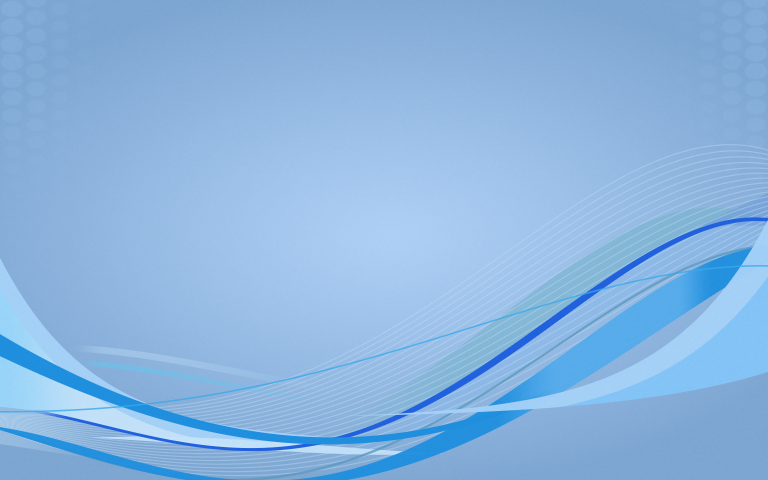
Write a Shadertoy shader that draws this background.

```glsl
// Soft blue backdrop with sweeping translucent ribbons, wings and fine wave lines.
// Each ribbon edge is a quartic height curve through five evenly spaced knots;
// shapes are painted back to front with edges smoothed by screen derivatives.

#define GLOW_CENTER vec2(0.51, 0.51)
#define MESH_LINES 22.0
#define MESH_OPACITY 0.38
#define DOT_GRID vec2(32.0, 27.0)
#define DOT_OPACITY 0.32
#define GRAIN 0.008

const vec3 GLOW = vec3(0.68, 0.81, 0.96);
const vec3 HAZE = vec3(0.49, 0.65, 0.82);
const vec3 PALE = vec3(0.77, 0.89, 0.98);
const vec3 ICE = vec3(0.65, 0.82, 0.97);
const vec3 SKY = vec3(0.49, 0.76, 0.97);
const vec3 AZURE = vec3(0.12, 0.56, 0.87);
const vec3 ROYAL = vec3(0.13, 0.38, 0.87);
const vec3 TEAL = vec3(0.47, 0.70, 0.80);

float hash(vec2 p) {
    vec3 q = fract(p.xyx * 0.1031);
    q += dot(q, q.yzx + 33.33);
    return fract((q.x + q.y) * q.z);
}

// Newton interpolation through heights a..e at x = 0, 1/4, 1/2, 3/4, 1
float curve(float x, float a, float b, float c, float d, float e) {
    float t = 4.0 * x;
    float k2 = t * (t - 1.0) / 2.0;
    float k3 = k2 * (t - 2.0) / 3.0;
    float k4 = k3 * (t - 3.0) / 4.0;
    return a + t * (b - a) + k2 * (c - 2.0 * b + a)
        + k3 * (d - 3.0 * c + 3.0 * b - a)
        + k4 * (e - 4.0 * d + 6.0 * c - 4.0 * b + a);
}

float slope(float d) { return max(length(vec2(dFdx(d), dFdy(d))), 1e-5); }
float fill(float d) { return clamp(0.5 + d / slope(d), 0.0, 1.0); }
float stroke(float d, float halfWidth) {
    return clamp(0.5 + (halfWidth - abs(d)) / slope(d), 0.0, 1.0);
}
float band(float y, float low, float high) { return fill(y - low) * fill(high - y); }

// Rows of shrinking ovals in the upper corners
float cornerDots(vec2 uv) {
    vec2 g = uv * DOT_GRID;
    g.y += 0.5 * mod(floor(g.x), 2.0);
    vec2 center = (floor(g) + 0.5) / DOT_GRID;
    float size = smoothstep(0.7, 1.0, abs(2.0 * center.x - 1.0))
        * smoothstep(0.5, 0.9, center.y);
    float r = length(fract(g) - 0.5);
    return size * (1.0 - smoothstep(-0.06, 0.06, r - 0.25 - 0.22 * size));
}

void mainImage(out vec4 fragColor, in vec2 fragCoord) {
    vec2 uv = fragCoord / iResolution.xy;
    float x = uv.x, y = uv.y;

    // Radial backdrop
    float r = length((uv - GLOW_CENTER) * vec2(1.65, 1.9));
    vec3 col = mix(GLOW, HAZE, pow(min(r, 1.0), 1.15));
    col = mix(col, vec3(0.57, 0.74, 0.90), DOT_OPACITY * cornerDots(uv));

    // Teal veil above the royal line, with a paler veil below it
    float royal = curve(x, 0.152, 0.073, 0.119, 0.367, 0.542);
    float veilTop = curve(x, 0.083, 0.03, 0.17, 0.455, 0.54);
    float tealLine = curve(x, 0.108, 0.004, 0.069, 0.306, 0.4875);
    float fadeIn = smoothstep(0.4, 0.62, x);
    col = mix(col, TEAL, 0.62 * fadeIn * band(y, royal, veilTop));
    col = mix(col, vec3(0.54, 0.72, 0.91), 0.6 * fadeIn * band(y, tealLine, royal));
    col = mix(col, vec3(0.43, 0.61, 0.85), 0.55 * band(y, 0.53, 0.53 + 0.75 * (x - 0.91)));

    // Fan of fine pale lines
    float meshTop = curve(x, 0.142, 0.163, 0.313, 0.582, 0.692);
    float meshLow = curve(x, 0.104, 0.01, 0.042, 0.208, 0.479);
    float span = meshTop - meshLow;
    float k = MESH_LINES * (meshTop - y) / span;
    float inside = step(0.0, k) * step(k, MESH_LINES);
    float wire = clamp(0.5 + (0.0012 * MESH_LINES / span - abs(fract(k) - 0.5)) / slope(k), 0.0, 1.0);
    col = mix(col, PALE, MESH_OPACITY * inside * wire);

    // Wisps rising out of the left wing
    float wisp = curve(x, 0.24, 0.213, 0.14, 0.10, 0.06);
    float wispFade = smoothstep(0.09, 0.14, x) * (1.0 - smoothstep(0.18, 0.46, x));
    col = mix(col, vec3(0.42, 0.76, 0.92), 0.7 * wispFade * stroke(y - wisp, 0.005));
    col = mix(col, PALE, 0.35 * wispFade * stroke(y - wisp - 0.03, 0.007));

    // Left wing with a cyan core, and the pale crescent below it
    float leftEdge = 0.463 - 0.385 * (1.0 - exp(-8.1 * x));
    float leftWing = band(y, royal, leftEdge) * (1.0 - smoothstep(0.4, 0.44, x));
    float core = 0.40 - 0.36 * (1.0 - exp(-8.0 * x));
    vec3 wingColor = mix(ICE, mix(vec3(0.60, 0.84, 0.98), PALE, smoothstep(0.0, 0.12, x)), fill(core - y));
    col = mix(col, wingColor, 0.95 * leftWing);
    float lens = clamp((x - 0.12) * (0.575 - x) / 0.052, 0.0, 1.0);
    float crescent = mix(0.088, 0.055, smoothstep(0.12, 0.575, x));
    col = mix(col, PALE, 0.9 * step(0.001, lens) * stroke(y - crescent, 0.009 * lens));
    col = mix(col, PALE, 0.35 * (1.0 - smoothstep(0.0, 0.16, x)) * band(y, 0.075 - 0.25 * x, royal));

    // Long ribbons and lines
    float ribbonTop = curve(x, 0.11, 0.0125, 0.044, 0.281, 0.488);
    float ribbonLow = curve(x, 0.104, -0.002, 0.017, 0.2, 0.455);
    float lightPart = smoothstep(0.64, 0.73, x) * (1.0 - smoothstep(0.88, 0.93, x));
    col = mix(col, vec3(0.36, 0.60, 0.74), 0.8 * stroke(y - tealLine, 0.0026));
    col = mix(col, mix(AZURE, vec3(0.33, 0.67, 0.92), lightPart), 0.95 * band(y, ribbonLow, ribbonTop));
    float swell = exp(-pow((x - 0.7) / 0.2, 2.0));
    col = mix(col, ROYAL, smoothstep(0.03, 0.09, x) * stroke(y - royal, 0.003 + 0.006 * swell));
    float sweep = curve(x, 0.281, 0.119, 0.0875, 0.208, 0.479);
    float sweepFade = 1.0 - smoothstep(0.62, 0.73, x);
    col = mix(col, AZURE, sweepFade * stroke(y - sweep, 0.006 + 0.017 * exp(-6.0 * x)));

    // Right wing: pale rim over a brighter core
    float rise = 1.0 - x;
    float rightLow = 0.127 + 0.098 * exp(-5.05 * rise);
    float rightTop = 0.127 + 0.415 * exp(-7.45 * rise);
    float rightCore = 0.104 + 0.32 * exp(-7.0 * rise);
    float rightWing = band(y, rightLow, rightTop) * smoothstep(0.42, 0.5, x);
    col = mix(col, mix(ICE, SKY, 0.85 * fill(rightCore - y)), 0.95 * rightWing);

    // Thin cyan line crossing everything
    float cyanLine = curve(x, 0.142, 0.171, 0.2625, 0.383, 0.446);
    col = mix(col, vec3(0.22, 0.66, 0.92), 0.8 * stroke(y - cyanLine, 0.0016));

    col += GRAIN * (hash(floor(uv * vec2(512.0, 320.0))) - 0.5);
    fragColor = vec4(col, 1.0);
}
```
